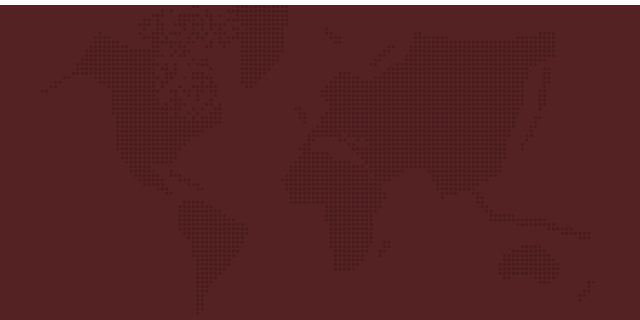
Write a Shadertoy shader that draws this background.

```glsl
// A faint dotted world map on dark maroon, below a thin white strip.

const vec3 MAROON = vec3(0.329, 0.133, 0.137);
const vec3 DOT_COLOR = vec3(0.278, 0.102, 0.110);
const vec2 MAP_SIZE = vec2(200.0, 100.0);
const float PITCH = 200.0 / 144.0;
const float DOT_RADIUS = 0.48;
const float STRIP_BOTTOM = 98.44;
const int CORNERS = 14;

float hash(vec2 p) {
    p = fract(p * vec2(0.1031, 0.1137));
    p += dot(p, p.yx + 33.33);
    return fract((p.x + p.y) * p.x * 97.3);
}

// Even-odd test; short outlines repeat their last corner.
bool inside(vec2 p, vec2 v[CORNERS]) {
    bool odd = false;
    for (int i = 0; i < CORNERS; i++) {
        vec2 a = v[i], b = v[(i + 1) % CORNERS];
        if ((a.y > p.y) != (b.y > p.y)) {
            float crossX = a.x + (b.x - a.x) * (p.y - a.y) / (b.y - a.y);
            if (p.x < crossX) odd = !odd;
        }
    }
    return odd;
}

// Elongated island with rounded ends.
bool island(vec2 p, vec2 a, vec2 b, float radius) {
    vec2 ab = b - a;
    float t = clamp(dot(p - a, ab) / dot(ab, ab), 0.0, 1.0);
    return length(p - a - ab * t) < radius;
}

bool continents(vec2 p) {
    bool northAmerica = inside(p, vec2[CORNERS](
        vec2(22, 77), vec2(31, 90), vec2(43, 84), vec2(54, 88), vec2(66, 81),
        vec2(70, 62), vec2(59, 56), vec2(54, 49), vec2(47, 48), vec2(56, 38),
        vec2(43, 43), vec2(36, 54), vec2(35, 71), vec2(28, 77)));
    bool greenland = inside(p, vec2[CORNERS](
        vec2(74, 92), vec2(70, 97), vec2(78, 99), vec2(90, 98), vec2(89, 84),
        vec2(83, 76), vec2(76, 71), vec2(75, 80), vec2(75, 80), vec2(75, 80),
        vec2(75, 80), vec2(75, 80), vec2(75, 80), vec2(75, 80)));
    bool southAmerica = inside(p, vec2[CORNERS](
        vec2(55, 36), vec2(61, 38), vec2(69, 34), vec2(78, 29), vec2(75, 22),
        vec2(70, 15), vec2(65, 10), vec2(63, 2), vec2(61, 1), vec2(61, 14),
        vec2(60, 23), vec2(55, 30), vec2(55, 30), vec2(55, 30)));
    bool africa = inside(p, vec2[CORNERS](
        vec2(88, 44), vec2(94, 52), vec2(103, 53), vec2(104, 50), vec2(113, 49),
        vec2(117, 43), vec2(121, 39), vec2(116, 31), vec2(116, 23), vec2(111, 15),
        vec2(105, 15), vec2(103, 25), vec2(101, 36), vec2(91, 36)));
    bool europe = inside(p, vec2[CORNERS](
        vec2(93, 53), vec2(98, 60), vec2(103, 66), vec2(100, 71), vec2(107, 78),
        vec2(115, 75), vec2(128, 82), vec2(128, 48), vec2(122, 43), vec2(118, 42),
        vec2(113, 51), vec2(108, 54), vec2(104, 58), vec2(97, 53)));
    bool asia = inside(p, vec2[CORNERS](
        vec2(126, 80), vec2(130, 90), vec2(141, 88), vec2(156, 87), vec2(174, 91),
        vec2(173, 82), vec2(165, 78), vec2(163, 66), vec2(159, 57), vec2(157, 46),
        vec2(148, 41), vec2(138, 38), vec2(133, 47), vec2(124, 48)));
    bool australia = inside(p, vec2[CORNERS](
        vec2(155, 14), vec2(157, 20), vec2(164, 24), vec2(169, 24), vec2(174, 19),
        vec2(175, 14), vec2(171, 10), vec2(165, 14), vec2(158, 13), vec2(155, 14),
        vec2(155, 14), vec2(155, 14), vec2(155, 14), vec2(155, 14)));
    return northAmerica || greenland || southAmerica || africa || europe || asia || australia;
}

bool islands(vec2 p) {
    return island(p, vec2(13, 71), vec2(23, 77), 0.8)      // Aleutians
        || island(p, vec2(53, 46), vec2(63, 41), 0.8)      // Caribbean
        || island(p, vec2(93, 66), vec2(95, 63), 1.3)      // Britain
        || island(p, vec2(102, 90), vec2(106, 87), 1.3)    // Svalbard
        || island(p, vec2(117, 80), vec2(122, 85), 1.1)    // Novaya Zemlya
        || island(p, vec2(171, 78), vec2(169, 67), 1.2)    // Kamchatka
        || island(p, vec2(168, 63), vec2(163, 54), 0.9)    // Japan
        || island(p, vec2(119, 21), vec2(121, 24), 1.2)    // Madagascar
        || island(p, vec2(148, 40), vec2(155, 31), 1.1)    // Sumatra
        || island(p, vec2(156, 32), vec2(170, 30), 1.4)    // Borneo
        || island(p, vec2(172, 29), vec2(184, 26), 1.3)    // New Guinea
        || island(p, vec2(185, 12), vec2(181, 6), 0.9);    // New Zealand
}

// Arctic islands and northern lakes are broken up at random.
bool land(vec2 p) {
    bool arctic = length((p - vec2(60, 91)) / vec2(17, 7)) < 1.0;
    bool lakes = length((p - vec2(59, 77)) / vec2(11, 15)) < 1.0;
    bool inlandSea = length((p - vec2(106, 55)) / vec2(9, 3)) < 1.0;
    float chance = hash(floor(p / PITCH));
    if (arctic || lakes || inlandSea) return chance < 0.48 && (arctic || continents(p));
    return continents(p) || islands(p);
}

void mainImage(out vec4 fragColor, in vec2 fragCoord) {
    vec2 p = fragCoord / iResolution.xy * MAP_SIZE;
    float pixel = MAP_SIZE.y / iResolution.y;

    // One dot in each grid cell whose centre is on land.
    vec2 center = (floor(p / PITCH) + 0.5) * PITCH;
    float disc = 1.0 - smoothstep(-0.5, 0.5, (length(p - center) - DOT_RADIUS) / pixel);
    float dots = land(center) ? disc : 0.0;
    vec3 color = mix(MAROON, DOT_COLOR, dots);

    // White strip along the top edge.
    float strip = clamp((p.y - STRIP_BOTTOM) / pixel + 0.5, 0.0, 1.0);
    fragColor = vec4(mix(color, vec3(1.0), strip), 1.0);
}
```
